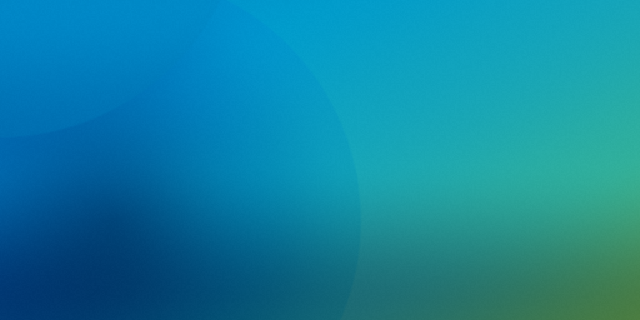
Write a Shadertoy shader that draws this background.

```glsl
// Hash of a grid cell, 0 to 1
float hash(vec2 cell) {
    vec3 h = fract(cell.xyx * 0.1031);
    h += dot(h, h.yzx + 33.33);
    return fract((h.x + h.y) * h.z);
}

// Soft-edged disc coverage: 1 inside, 0 outside
float disc(vec2 p, vec2 center, float radius) {
    return 1.0 - smoothstep(-0.005, 0.005, length(p - center) - radius);
}

// Diagonal sweep from blue through cyan and teal to olive
vec3 sweep(float t) {
    vec3 color = mix(vec3(0.0, 0.53, 0.79), vec3(0.0, 0.61, 0.80), clamp(t / 0.52, 0.0, 1.0));
    color = mix(color, vec3(0.08, 0.645, 0.73), smoothstep(0.45, 1.05, t));
    color = mix(color, vec3(0.20, 0.69, 0.60), smoothstep(0.9, 1.55, t));
    return mix(color, vec3(0.42, 0.69, 0.31), smoothstep(1.4, 1.98, t));
}

void mainImage(out vec4 fragColor, in vec2 fragCoord) {
    vec2 uv = fragCoord / iResolution.xy;
    vec2 p = vec2(uv.x * 2.0, uv.y);

    vec3 color = sweep(0.5 * p.x + 0.9 * (1.0 - p.y));

    // Large disc, darkest at its center and fading out to its rim
    vec2 center = vec2(0.352, 0.31);
    float q = length(p - center) / 0.776;
    vec3 tint = mix(vec3(0.0, 0.55, 0.73), vec3(0.15, 0.83, 0.95), smoothstep(-0.15, 0.65, q));
    tint = mix(tint, vec3(0.66, 0.96, 1.005), smoothstep(0.5, 1.0, q));
    tint *= mix(vec3(0.5, 0.84, 0.91), vec3(1.0), smoothstep(0.0, 0.8, p.x));
    color *= mix(vec3(1.0), tint, disc(p, center, 0.776));

    // Shade rising from the bottom, lighter toward the right
    vec3 shade = mix(vec3(0.45, 0.50, 0.70), vec3(0.72, 0.71, 0.78), uv.x);
    color *= mix(vec3(1.0), shade, 1.0 - smoothstep(0.05, 0.5, p.y));

    // Blue disc over the upper left corner
    vec3 blue = mix(vec3(0.0, 0.43, 0.69), vec3(0.0, 0.53, 0.78), smoothstep(0.53, 1.0, p.y));
    blue.g += 0.02 * p.x;
    color = mix(color, blue, disc(p, vec2(0.0, 1.339), 0.768));

    // Faint grain
    color += 0.012 * (hash(floor(p * 256.0)) - 0.5);

    fragColor = vec4(color, 1.0);
}
```
